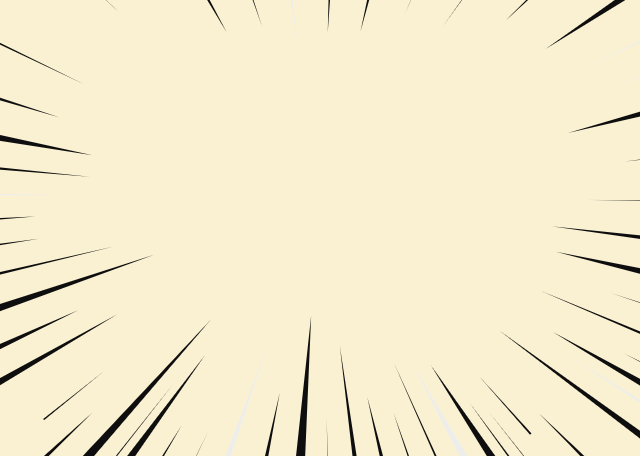
This background is drawn by a WebGL 1 fragment shader. Its source:

```glsl
precision highp float;
// Comic focus lines: tapered black and pale streaks closing in on an empty cream centre.

uniform vec2 u_resolution;

const float TAU = 6.2831853;
const float STREAKS = 56.0;

float hash(float n) {
    float p = fract(n * 0.1031);
    p *= p + 33.33;
    p *= p + p;
    return fract(p);
}

// One inside the index range, zero outside.
float band(float i, float first, float last) {
    return step(first - 0.5, i) * step(i, last + 0.5);
}

// Uneven spacing: sparse at the upper left, dense along the bottom.
float streakAngle(float turn) {
    float a = turn * TAU;
    float drift = 0.392 - 0.374 * cos(a) + 0.131 * sin(a)
                - 0.140 * cos(2.0 * a) - 0.083 * sin(2.0 * a);
    // Bunch the upper right streaks and open a gap at the upper left.
    drift += 0.30 * smoothstep(0.245, 0.29, turn)
           - 0.16 * smoothstep(0.05, 0.11, turn)
           - 0.14 * smoothstep(0.29, 0.40, turn);
    // Loosen and tighten the groups along the lower half.
    drift += 0.05 * smoothstep(0.41, 0.46, turn)
           - 0.09 * smoothstep(0.54, 0.58, turn)
           + 0.06 * smoothstep(0.62, 0.66, turn)
           - 0.07 * smoothstep(0.78, 0.83, turn)
           + 0.09 * smoothstep(0.855, 0.88, turn)
           - 0.04 * smoothstep(0.89, 0.93, turn);
    return a + drift;
}

// How far a streak reaches inward, from 0 (short) to 1 (long).
float streakReach(float i) {
    // Long and short streaks alternate, with a slower swell on top.
    float reach = 0.46 + 0.28 * cos(2.9638 * (i - 29.0)) + 0.25 * cos(i);
    // Some groups favour their even streaks, others their odd ones.
    float parity = 1.0 - 2.0 * mod(i, 2.0);
    float favour = 0.35 * (band(i, 35.0, 40.0) + band(i, 53.0, 55.0))
                 + 0.30 * (band(i, 23.0, 24.0) + band(i, 3.0, 5.0))
                 - 0.30 * band(i, 41.0, 47.0) - 0.40 * band(i, 6.0, 18.0);
    return clamp(reach + parity * favour + 0.08 * hash(i), 0.0, 1.0);
}

// Distance from the focus to the canvas border along a direction.
float borderDistance(vec2 dir, vec2 focus) {
    float side = focus.x / max(abs(dir.x), 0.001);
    float height = dir.y > 0.0 ? 1.0 - focus.y : focus.y;
    return min(side, height / max(abs(dir.y), 0.001));
}

// Coverage of a wedge that starts as a point and widens outward.
float wedge(float along, float across, float slope, float pixel) {
    float halfWidth = max(along, 0.0) * slope;
    float cover = clamp(0.5 + (halfWidth - abs(across)) / pixel, 0.0, 1.0);
    return min(cover, 2.0 * halfWidth / pixel);
}

void main() {
    float pixel = 1.0 / u_resolution.y;
    vec2 focus = vec2(0.5 * u_resolution.x * pixel, 0.566);
    vec2 p = gl_FragCoord.xy * pixel - focus;

    vec3 ink = vec3(0.055);
    vec3 pale = vec3(0.93, 0.93, 0.925);
    vec3 color = vec3(0.98, 0.945, 0.825);

    for (float i = 1.0; i <= STREAKS; i++) {
        float angle = streakAngle((i - 1.0) / STREAKS);
        vec2 dir = vec2(cos(angle), sin(angle));

        // Streaks at the lower left come closest to the focus.
        float reach = streakReach(i);
        float nearest = 0.61 + 0.15 * dir.y + 0.05 * dir.x;
        float tip = mix(0.95, nearest, reach) * borderDistance(dir, focus);

        // Roughly every eighth streak is pale, and a little wider.
        bool isPale = mod(i + 2.65, 7.65) < 1.0;
        float bold = cos(1.68 * (i - 37.4));
        float slope = max(0.009 + 0.017 * reach + 0.012 * bold, 0.005);
        slope *= isPale ? 1.6 : 1.0;

        // A few lower streaks are slim and stop short of the border.
        bool isCut = i > 20.0 && mod(i, 19.0) == 10.0;
        slope *= isCut ? 0.5 : 1.0;

        float along = dot(p, dir) - tip;
        float across = dir.x * p.y - dir.y * p.x;
        float cover = wedge(along, across, slope, pixel);
        if (isCut) cover *= clamp(0.5 + (0.17 - along) / pixel, 0.0, 1.0);

        color = mix(color, isPale ? pale : ink, cover);
    }

    gl_FragColor = vec4(color, 1.0);
}
```
